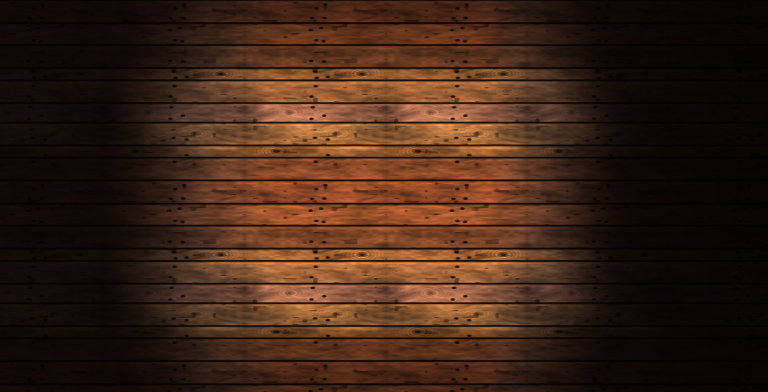
Write a Shadertoy shader that draws this texture.

```glsl
#define BOARD_LENGTH 0.3604
#define STACK_HEIGHT 0.4607
#define STACK_TOP 0.059
#define SEAM_OFFSET 0.005
#define GAP_WIDTH 0.0042
#define LIGHT_CENTER vec2(-0.012, 0.50)
#define AMBIENT vec3(0.105, 0.10, 0.115)
#define GRAIN_STRENGTH 0.62
#define EXPOSURE 1.06

const int PLANKS = 9;

// Top of each plank inside one repeating stack, measured downwards
const float plankTop[10] = float[10](0.0, 0.056, 0.1145, 0.146, 0.204,
    0.2538, 0.312, 0.343, 0.401, 0.4607);

const vec3 plankTint[9] = vec3[9](
    vec3(0.50, 0.26, 0.13), vec3(0.47, 0.26, 0.14), vec3(0.56, 0.34, 0.17),
    vec3(0.50, 0.31, 0.17), vec3(0.54, 0.34, 0.24), vec3(0.56, 0.36, 0.19),
    vec3(0.56, 0.34, 0.16), vec3(0.47, 0.25, 0.13), vec3(0.46, 0.23, 0.12));

// Knot position along each board and its size (zero for a clear board)
const vec2 plankKnot[9] = vec2[9](
    vec2(0.20, 0.0), vec2(0.60, 0.0), vec2(0.83, 1.0),
    vec2(0.86, 0.3), vec2(0.32, 0.45), vec2(0.655, 0.5),
    vec2(0.225, 1.0), vec2(0.10, 0.0), vec2(0.98, 0.35));

float hash(vec2 p) {
    vec3 q = fract(vec3(p.xyx) * 0.1031);
    q += dot(q, q.yzx + 33.33);
    return fract((q.x + q.y) * q.z);
}

// Value noise that repeats along x after a whole number of cells
float wrapNoise(vec2 p, float cells) {
    vec2 i = floor(p), f = fract(p);
    f = f * f * (3.0 - 2.0 * f);
    float x0 = mod(i.x, cells), x1 = mod(i.x + 1.0, cells);
    float low = mix(hash(vec2(x0, i.y)), hash(vec2(x1, i.y)), f.x);
    float high = mix(hash(vec2(x0, i.y + 1.0)), hash(vec2(x1, i.y + 1.0)), f.x);
    return mix(low, high, f.y);
}

float woodGrain(float u, float y, float seed) {
    float bend = wrapNoise(vec2(u * 4.0, y * 18.0 + seed), 4.0) - 0.5;
    y += bend * 0.018;
    float broad = wrapNoise(vec2(u * 3.0, y * 55.0 + seed), 3.0);
    float streak = wrapNoise(vec2(u * 7.0, y * 130.0 + seed), 7.0);
    float fiber = wrapNoise(vec2(u * 26.0, y * 240.0 + seed), 26.0);
    return broad * 0.40 + streak * 0.35 + fiber * 0.25;
}

// Darkness of the nail holes: two columns, two rows, some missing
float nailHoles(float u, float y, float height, float seed) {
    float holes = 0.0;
    for (int i = 0; i < 4; i++) {
        vec2 id = vec2(float(i) + 3.0, seed);
        float column = mix(0.49, 0.565, float(i % 2));
        float row = i < 2 ? 0.28 : 0.74;
        column += (hash(id) - 0.5) * 0.05;
        row += (hash(id + 17.0) - 0.5) * 0.2;
        vec2 d = vec2((u - column) * BOARD_LENGTH, y - row * height);
        float present = step(0.28, hash(id + 41.0));
        float hole = 1.0 - smoothstep(0.4, 1.3, length(d / vec2(0.0065, 0.0038)));
        holes = max(holes, hole * present);
    }
    return holes;
}

vec3 boards(vec2 p) {
    float u = fract((p.x - SEAM_OFFSET) / BOARD_LENGTH);
    float stackY = mod(p.y - STACK_TOP, STACK_HEIGHT);
    int k = 0;
    for (int i = 1; i < PLANKS; i++) if (stackY >= plankTop[i]) k = i;

    float y = stackY - plankTop[k];
    float height = plankTop[k + 1] - plankTop[k];
    float seed = float(k) * 37.0 + 5.0;

    // Grain flows around the knot, which has its own rings
    vec2 knot = plankKnot[k];
    vec2 kd = vec2((fract(u - knot.x + 0.5) - 0.5) * BOARD_LENGTH, y - height * 0.48);
    float knotDist = length(kd * vec2(0.7, 1.5));
    float influence = knot.y * exp(-knotDist * 55.0);
    float flowY = y - sign(kd.y) * influence * 0.008;
    float grain = woodGrain(u, flowY, seed);
    float rings = sin(knotDist * 950.0 + grain * 5.0);

    vec3 wood = plankTint[k] * (1.0 + GRAIN_STRENGTH * (grain - 0.48) * 1.7);
    wood *= 1.0 + 0.22 * rings * influence;
    float core = 1.0 - smoothstep(0.003, 0.011, knotDist);
    wood *= 1.0 - 0.68 * core * knot.y;

    // Broad stains and short dark cracks
    float stain = wrapNoise(vec2(u * 5.0, y * 22.0 + seed + 90.0), 5.0);
    wood *= mix(0.86, 1.12, stain);
    float crack = wrapNoise(vec2(u * 14.0, y * 110.0 + seed + 50.0), 14.0);
    wood *= 1.0 - 0.45 * smoothstep(0.84, 0.97, crack);
    wood *= 1.0 - 0.8 * nailHoles(u, y, height, seed);

    // Gaps, lit upper lip and faint vertical joint
    float edge = min(y, height - y);
    wood *= mix(0.16, 1.0, smoothstep(0.0005, GAP_WIDTH, edge));
    wood *= 1.0 + 0.16 * exp(-pow((y - 0.007) / 0.003, 2.0));
    float joint = min(u, 1.0 - u) * BOARD_LENGTH;
    return wood * (1.0 - 0.13 * exp(-joint * 65.0));
}

void mainImage(out vec4 fragColor, in vec2 fragCoord) {
    vec2 p = fragCoord / iResolution.y;
    p = vec2(p.x - 0.5 * iResolution.x / iResolution.y, 1.0 - p.y);

    // Wide pool of light, with a sharper fall on the right
    vec2 d = p - LIGHT_CENTER;
    float reach = d.x < 0.0 ? 0.72 : 0.64;
    float across = 1.0 - smoothstep(0.25, reach, abs(d.x) + 0.22 * d.y * d.y);
    float down = mix(0.36, 1.0, 1.0 - smoothstep(0.20, 0.54, abs(d.y)));
    float light = across * down;

    vec3 wood = boards(p);
    float rim = across * (1.0 - across) * 4.0;
    float luma = dot(wood, vec3(0.3, 0.59, 0.11));
    wood = mix(wood, vec3(luma) * vec3(1.15, 0.97, 0.90), 0.30 * rim);

    float shade = 1.0 - 0.55 * smoothstep(0.45, 1.0, d.x);
    vec3 color = wood * (AMBIENT * shade + light * EXPOSURE);
    color += vec3(0.012, 0.008, 0.008) * shade;
    fragColor = vec4(clamp(color, 0.0, 1.0), 1.0);
}
```
